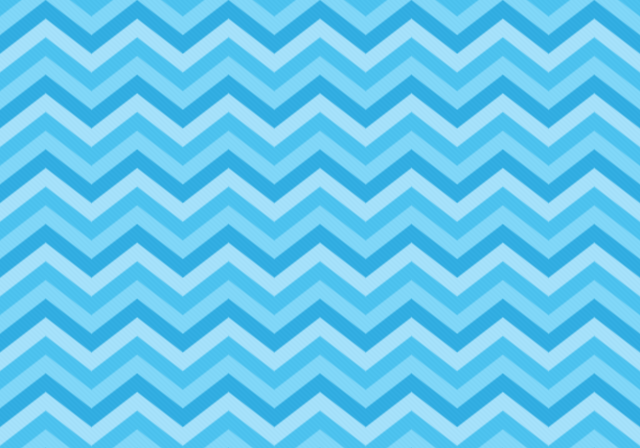
Give the GLSL for this pattern, as a Shadertoy shader.

```glsl
// Seamless horizontal chevron stripes in four shades of sky blue.
#define COLUMNS 7.0      // zigzags across
#define ROWS 6.0         // four-stripe groups down
#define RISE 0.47        // zigzag height, in groups
#define SOFTNESS 0.03    // edge blur, in stripes
#define HATCH 0.008      // strength of the faint diagonal grain
#define HATCH_COUNT vec2(126.0, 90.0)
#define DEEP vec3(0.195, 0.68, 0.885)
#define LIGHT vec3(0.645, 0.88, 0.98)
#define MEDIUM vec3(0.30, 0.76, 0.935)
#define PALE vec3(0.50, 0.84, 0.97)

// Stripe colour by its order from the top of a group
vec3 stripeColor(float index) {
    float i = mod(index, 4.0);
    return i < 0.5 ? DEEP : i < 1.5 ? LIGHT : i < 2.5 ? MEDIUM : PALE;
}

// Distance down the zigzag, in stripes; peaks lie mid-column
float stripeDepth(vec2 uv) {
    float drop = abs(2.0 * fract(COLUMNS * uv.x) - 1.0);
    return 4.0 * (ROWS * (1.0 - uv.y) - RISE * drop);
}

// Fine diagonal grain, faded out where it is too small to resolve
float hatch(vec2 uv) {
    float phase = dot(uv, HATCH_COUNT);
    float visible = 1.0 - smoothstep(0.4, 0.9, fwidth(phase));
    return HATCH * visible * sin(6.2831853 * phase);
}

void mainImage(out vec4 fragColor, in vec2 fragCoord) {
    vec2 uv = fragCoord / iResolution.xy;
    float depth = stripeDepth(uv);

    // Blend the two stripes that meet at the nearest edge
    float edge = floor(depth + 0.5);
    float blur = SOFTNESS + 0.6 * fwidth(depth);
    float below = smoothstep(-blur, blur, depth - edge);
    vec3 color = mix(stripeColor(edge - 1.0), stripeColor(edge), below);

    fragColor = vec4(color + hatch(uv), 1.0);
}
```
